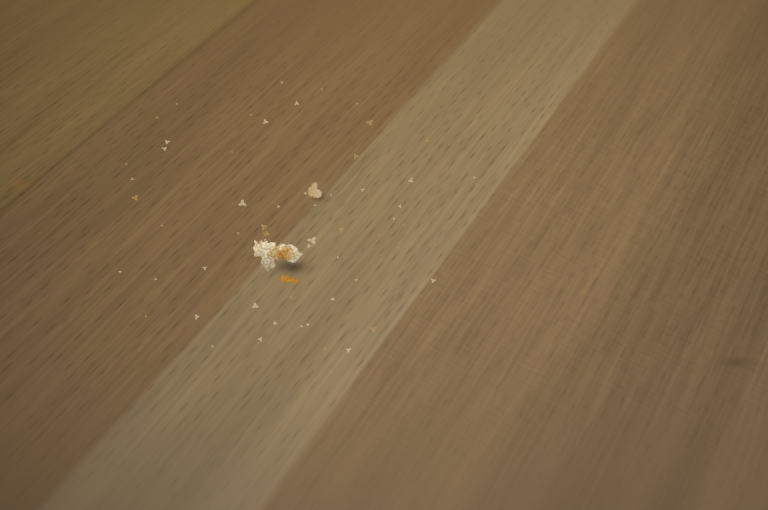
Give the GLSL for this texture, as a Shadertoy shader.

```glsl
// Bread crumbs scattered on a beech board of glued planks, seen in perspective.

const vec2  VANISH       = vec2(2.373, 2.529);       // where the plank edges converge
const vec3  SEAMS        = vec3(1.222, 0.910, 0.737); // seam slopes, left to right
const vec3  PLANK_YELLOW = vec3(0.545, 0.440, 0.275);
const vec3  PLANK_RED    = vec3(0.535, 0.420, 0.275);
const vec3  PLANK_PALE   = vec3(0.580, 0.487, 0.340);
const vec3  PLANK_TAN    = vec3(0.550, 0.440, 0.298);
const vec3  CRUMB_WHITE  = vec3(0.80, 0.74, 0.62);
const vec3  CRUMB_GOLD   = vec3(0.66, 0.47, 0.19);
const vec2  LIGHT_CENTER = vec2(0.84, 0.55);
const float VIGNETTE     = 0.30;
const float FOCUS_HEIGHT = 0.53;
const vec2  FLECK_CELLS  = vec2(115.0, 130.0);
const float FLECK_DEPTH  = 0.13;
const vec2  SPILL_CENTER = vec2(0.57, 0.55);
const vec2  SPILL_SPREAD = vec2(0.40, 0.31);
const int   CRUMB_COUNT  = 60;

vec2 hash2(vec2 p) {
    vec3 q = fract(vec3(p.xyx) * vec3(0.1031, 0.1030, 0.0973));
    q += dot(q, q.yzx + 33.33);
    return fract((q.xx + q.yz) * q.zy);
}

float gradientNoise(vec2 p) {
    vec2 i = floor(p), f = fract(p);
    vec2 u = f * f * f * (f * (f * 6.0 - 15.0) + 10.0);
    vec2 e = vec2(0.0, 1.0);
    float a = dot(hash2(i) * 2.0 - 1.0, f);
    float b = dot(hash2(i + e.yx) * 2.0 - 1.0, f - e.yx);
    float c = dot(hash2(i + e) * 2.0 - 1.0, f - e);
    float d = dot(hash2(i + 1.0) * 2.0 - 1.0, f - 1.0);
    return mix(mix(a, b, u.x), mix(c, d, u.x), u.y);
}

float capsule(vec2 p, vec2 a, vec2 b, float radius) {
    vec2 ab = b - a;
    float h = clamp(dot(p - a, ab) / dot(ab, ab), 0.0, 1.0);
    return length(p - a - ab * h) - radius;
}

float softSpot(vec2 p, vec2 center, vec2 size) {
    vec2 d = (p - center) / size;
    return exp(-dot(d, d));
}

// Short dark pores, one per cell, staggered from column to column
float flecks(vec2 board) {
    vec2 g = board * FLECK_CELLS;
    g.y += hash2(vec2(floor(g.x), 7.0)).x * 9.0;
    vec2 rnd = hash2(floor(g) + 300.0);
    vec2 d = (fract(g) - 0.5 - (rnd - 0.5) * vec2(0.45, 0.3)) / vec2(0.15, 0.24);
    return exp(-dot(d, d)) * smoothstep(0.15, 0.8, rnd.y);
}

vec3 woodColor(vec2 p, vec2 board, float blur) {
    float s = board.x;
    float edge = 0.002 + 0.006 * blur;
    vec3 side = smoothstep(SEAMS - edge, SEAMS + edge, vec3(s));
    vec3 col = mix(PLANK_TAN, PLANK_PALE, side.z);
    col = mix(col, PLANK_RED, side.y);
    col = mix(col, PLANK_YELLOW, side.x);
    float tan_ = 1.0 - side.z;

    // Broad tone: pale strip by the right seam, dark streak in the tan plank
    col += 0.025 * side.z * (1.0 - smoothstep(0.74, 0.82, s));
    col *= 1.0 - 0.06 * tan_ * (1.0 - smoothstep(0.50, 0.60, s));
    col *= 1.0 + 0.07 * (1.0 - smoothstep(0.38, 0.43, s));
    col *= 1.0 - 0.05 * softSpot(vec2(s, 0.0), vec2(1.15, 0.0), vec2(0.05, 1.0));
    col += vec3(-0.008, 0.002, 0.026) * (1.0 - p.y);

    // Streaks and pores
    float sharp = mix(1.0, 0.3, blur);
    float grain = 0.07 * gradientNoise(board * vec2(28.0, 9.0))
                + 0.08 * sharp * gradientNoise(board * vec2(95.0, 22.0))
                + 0.11 * sharp * gradientNoise(board * vec2(260.0, 45.0));
    float scratch = gradientNoise(vec2(dot(p, vec2(0.9, -0.45)) * 22.0,
                                       dot(p, vec2(0.45, 0.9)) * 190.0));
    col *= 1.0 + grain + 0.05 * sharp * tan_ * scratch;
    col *= 1.0 - FLECK_DEPTH * sharp * mix(1.0, 0.6, tan_) * flecks(board);

    // Glue lines and stains
    vec3 line = (vec3(s) - SEAMS) / (0.003 + 0.004 * blur);
    line = exp(-line * line);
    col *= 1.0 - 0.09 * line.x - 0.025 * line.y + 0.03 * line.z;
    col *= 1.0 - 0.12 * softSpot(p, vec2(1.44, 0.29), vec2(0.03, 0.010));
    col += vec3(0.05, 0.01, -0.03) * softSpot(p, vec2(0.04, 0.638), vec2(0.022, 0.012));
    return col;
}

void paintCrumb(inout vec3 col, float dist, vec3 tint, float softness) {
    col = mix(col, tint, 1.0 - smoothstep(-softness, softness, dist));
}

void mainImage(out vec4 fragColor, in vec2 fragCoord) {
    vec2 p = fragCoord / iResolution.y;
    float px = 1.0 / iResolution.y;
    vec2 toVanish = VANISH - p;
    vec2 board = vec2(toVanish.x, 1.0) / toVanish.y;
    float blur = smoothstep(0.15, 0.52, abs(p.y - FOCUS_HEIGHT));

    vec3 col = woodColor(p, board, blur);
    vec2 off = (p - LIGHT_CENTER) * vec2(0.95, 1.0);
    col *= 1.0 - VIGNETTE * dot(off, off);

    // Fine scattered crumbs, denser toward the middle
    for (int i = 0; i < CRUMB_COUNT; i++) {
        float k = float(i);
        vec2 rnd = hash2(vec2(k, 41.0)), look = hash2(vec2(k, 83.0));
        float angle = 2.39996 * k;
        vec2 d = p - SPILL_CENTER - SPILL_SPREAD * (0.12 + 0.88 * rnd.x) * vec2(cos(angle), sin(angle));
        float size = mix(0.0018, 0.0062, rnd.y * rnd.y);
        d *= vec2(0.8 + 0.5 * look.x, 1.1);
        float dist = length(d) - size * (1.0 + 0.4 * sin(3.0 * atan(d.y, d.x + 1e-5) + k));
        vec3 tint = mix(CRUMB_WHITE, CRUMB_GOLD, step(0.62, look.y) * 0.65);
        paintCrumb(col, dist, mix(col, tint, 0.75), px + 0.002 * blur);
    }

    // Contact shadows of the large pieces
    col *= 1.0 - 0.38 * softSpot(p, vec2(0.573, 0.477), vec2(0.026, 0.012));
    col *= 1.0 - 0.22 * softSpot(p, vec2(0.627, 0.613), vec2(0.012, 0.007));

    // Large pieces: torn crumb, wedge and golden flake
    float rough = gradientNoise(p * 95.0), fine = gradientNoise(p * 210.0);
    float ragged = 0.010 * rough + 0.006 * fine;
    float torn = min(capsule(p, vec2(0.512, 0.513), vec2(0.574, 0.502), 0.015),
                     capsule(p, vec2(0.516, 0.508), vec2(0.527, 0.485), 0.013)) + ragged;
    float crust = clamp(softSpot(p, vec2(0.553, 0.499), vec2(0.019, 0.016)) + 0.8 * rough, 0.0, 1.0);
    vec3 tornTint = mix(CRUMB_WHITE, CRUMB_GOLD, crust) * (1.0 + 0.35 * fine + 5.0 * (p.y - 0.505));
    paintCrumb(col, torn, tornTint, 1.2 * px);

    float wedge = capsule(p, vec2(0.617, 0.636), vec2(0.609, 0.623), 0.007);
    wedge = min(wedge, capsule(p, vec2(0.614, 0.629), vec2(0.624, 0.619), 0.007)) + 0.4 * ragged;
    paintCrumb(col, wedge, mix(CRUMB_WHITE, CRUMB_GOLD, 0.35 - 12.0 * (p.x - 0.616)), 1.2 * px);

    float flake = capsule(p, vec2(0.554, 0.455), vec2(0.579, 0.449), 0.0055) + 0.5 * ragged;
    paintCrumb(col, flake, CRUMB_GOLD * (1.05 + 0.3 * fine), 1.2 * px);

    fragColor = vec4(clamp(col, 0.0, 1.0), 1.0);
}
```
